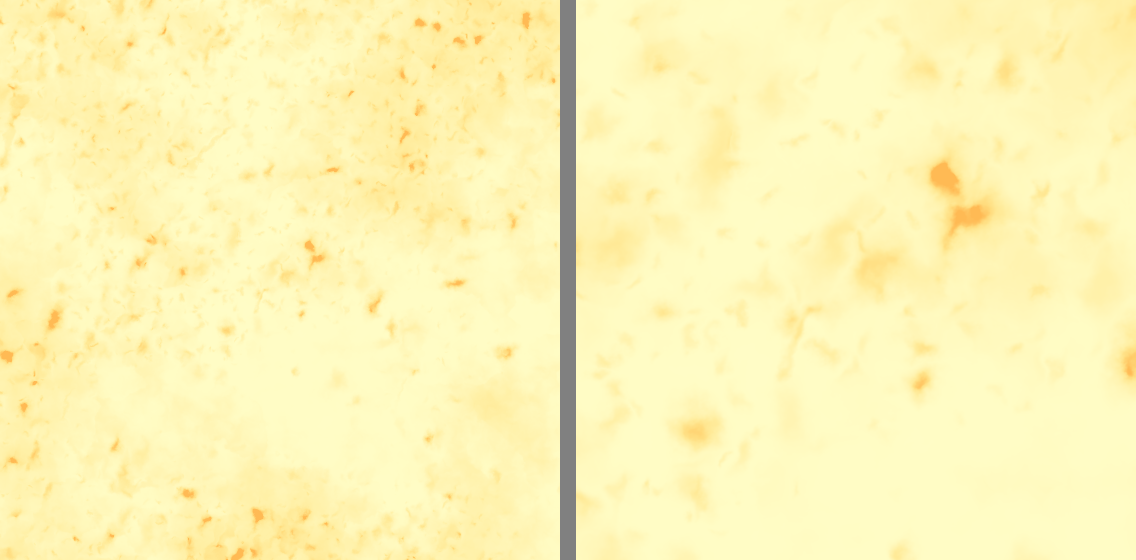
Left: the whole. Right: its middle third, enlarged.
Give the GLSL for this texture, as a WebGL 2 fragment shader.

```glsl
#version 300 es
precision highp float;

#define BASE_TONE 0.72
#define BASE_CONTRAST 5.4
#define BASE_SCALE 4.5
#define FLAKE_SCALE 13.0
#define FLAKE_CONTRAST 1.1
#define MOTTLE_CONTRAST 2.2
#define SPOT_GRID 18.0
#define SPECK_GRID 42.0
#define SPOT_STRENGTH 4.6
#define SPECK_STRENGTH 2.8
#define VEIN_STRENGTH 1.6
#define EDGE_WARP 0.024

uniform vec2 u_resolution;
out vec4 fragColor;

float hash(vec2 p) {
  return fract(sin(dot(p, vec2(127.1, 311.7))) * 43758.5453);
}

vec2 hash2(vec2 p) {
  return vec2(hash(p), hash(p + 57.3));
}

float noise(vec2 p) {
  vec2 i = floor(p), f = fract(p);
  f = f * f * (3.0 - 2.0 * f);
  float low = mix(hash(i), hash(i + vec2(1, 0)), f.x);
  float high = mix(hash(i + vec2(0, 1)), hash(i + vec2(1, 1)), f.x);
  return mix(low, high, f.y);
}

float fbm(vec2 p) {
  float sum = 0.0, amp = 0.5;
  for (int i = 0; i < 5; i++) {
    sum += amp * noise(p);
    p = mat2(1.6, 1.2, -1.2, 1.6) * p + 7.7;
    amp *= 0.5;
  }
  return sum / 0.97;
}

// Flat patches of random tone with narrow blended borders
float flakes(vec2 p) {
  vec2 cell = floor(p);
  float total = 0.0, weights = 1e-30;
  for (int y = -1; y <= 1; y++)
    for (int x = -1; x <= 1; x++) {
      vec2 id = cell + vec2(x, y);
      float w = exp(-45.0 * length(p - id - hash2(id)));
      total += w * hash(id + 19.1);
      weights += w;
    }
  return total / weights - 0.5;
}

// Share of cells that hold a spot: dense clusters, calmer middle
float crowding(vec2 p) {
  float spread = length(p - 0.5) - 0.35;
  return smoothstep(0.22, 0.72, fbm(p * 4.0 + 31.0) + 0.4 * spread);
}

// Soft elongated spots, mostly steep, a few lying flat
float spots(vec2 p, float grid, float seed) {
  vec2 cell = floor(p * grid);
  float tone = 0.0;
  for (int y = -1; y <= 1; y++)
    for (int x = -1; x <= 1; x++) {
      vec2 id = cell + vec2(x, y);
      vec2 key = id + seed;
      vec2 center = id + hash2(key);
      if (hash(key + 3.7) > crowding(center / grid)) continue;
      float angle = hash(key + 8.2) < 0.25 ? 0.2 : mix(0.9, 1.7, hash(key + 5.9));
      float radius = mix(0.1, 0.2, hash(key + 11.4));
      float stretch = 1.0 + 1.6 * pow(hash(key + 14.6), 3.0);
      vec2 axis = vec2(cos(angle), sin(angle));
      vec2 d = p * grid - center;
      d = vec2(dot(d, axis) / stretch, dot(d, vec2(-axis.y, axis.x))) / radius;
      float peak = mix(0.25, 1.0, pow(hash(key + 17.8), 1.7));
      tone = max(tone, peak * exp(-dot(d, d)));
    }
  return tone;
}

// Broken thin lines running steeply upwards
float veins(vec2 p) {
  vec2 q = vec2(p.x * 5.0 - p.y * 1.8, p.y * 2.2);
  float ridge = abs(fbm(q + 4.3) - 0.5);
  float gaps = smoothstep(0.45, 0.75, noise(p * 38.0));
  return (1.0 - smoothstep(0.0, 0.03, ridge)) * gaps;
}

// Cream to orange in even steps of tone
vec3 creamToOrange(float tone) {
  vec3 stops[6] = vec3[6](
    vec3(1.0, 0.99, 0.775), vec3(1.0, 0.96, 0.71), vec3(1.0, 0.94, 0.65),
    vec3(1.0, 0.91, 0.58), vec3(1.0, 0.86, 0.49), vec3(1.0, 0.73, 0.33));
  vec3 color = stops[0];
  for (int i = 1; i < 6; i++)
    color = mix(color, stops[i], clamp(tone - float(i - 1), 0.0, 1.0));
  return color;
}

void main() {
  vec2 p = gl_FragCoord.xy / u_resolution.y;
  vec2 ragged = p + EDGE_WARP * (vec2(fbm(p * 55.0), fbm(p * 55.0 + 13.0)) - 0.5);

  // Cloudy ground with a soft lower limit
  float crowd = crowding(p);
  float tone = BASE_TONE + BASE_CONTRAST * (fbm(p * BASE_SCALE + 2.0) - 0.5);
  tone += FLAKE_CONTRAST * flakes(ragged * FLAKE_SCALE);
  tone += MOTTLE_CONTRAST * (fbm(ragged * 32.0) - 0.5) + 0.6 * (crowd - 0.5);
  tone = log(1.0 + exp(3.0 * tone)) / 3.0;

  // Stains
  tone += VEIN_STRENGTH * veins(ragged) * crowd;
  tone += SPECK_STRENGTH * spots(ragged, SPECK_GRID, 71.0) * crowd;
  tone += SPOT_STRENGTH * spots(ragged, SPOT_GRID, 23.0);

  fragColor = vec4(creamToOrange(tone), 1.0);
}
```
